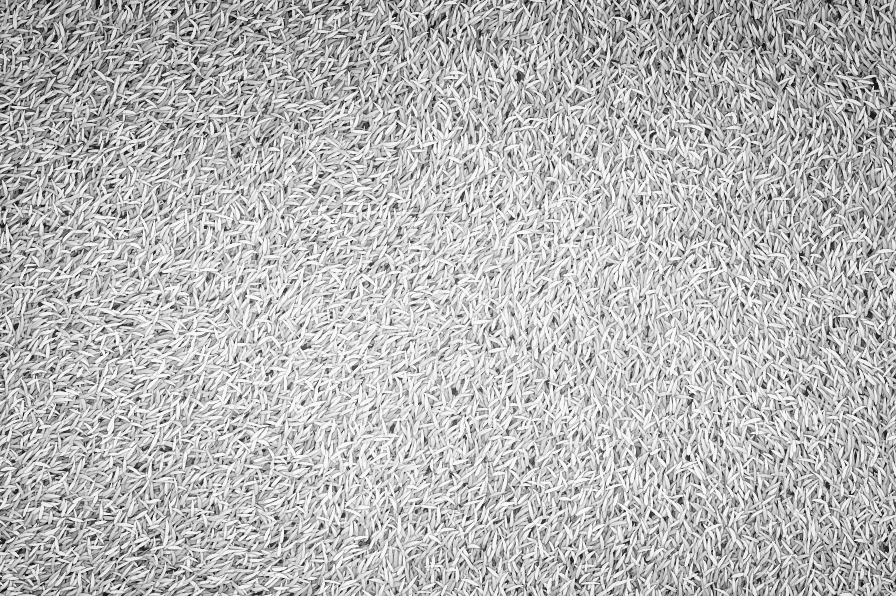
Reproduce this texture procedurally as a Shadertoy shader.

```glsl
#define LAYERS 11
#define CELL 0.019
#define BLADE_LENGTH 0.030
#define BLADE_WIDTH 0.0050
#define ANGLE_SPREAD 0.95
#define SHADOW 0.17
#define GAIN 1.05
#define GROUND 0.24

vec4 hash4(vec3 p) {
    vec4 q = fract(p.xyzx * vec4(0.1031, 0.1030, 0.0973, 0.1099));
    q += dot(q, q.wzxy + 33.33);
    return fract((q.xxyz + q.yzzw) * q.zywx);
}

float valueNoise(vec2 p) {
    vec2 i = floor(p), f = fract(p);
    f = f * f * (3.0 - 2.0 * f);
    float a = hash4(vec3(i, 91.0)).x;
    float b = hash4(vec3(i + vec2(1, 0), 91.0)).x;
    float c = hash4(vec3(i + vec2(0, 1), 91.0)).x;
    float d = hash4(vec3(i + vec2(1, 1), 91.0)).x;
    return mix(mix(a, b, f.x), mix(c, d, f.x), f.y);
}

// Prevailing lean: shallow at the left, upright at the right
float leanAngle(vec2 p, float aspect) {
    float lean = mix(0.62, 1.75, smoothstep(0.15, 1.0, p.x / aspect));
    lean += 0.35 * smoothstep(0.6, 1.0, p.y) * (1.0 - p.x / aspect);
    return lean + 0.9 * (valueNoise(p * 7.0) - 0.5);
}

// Draws one tapered, slightly bent blade with a soft shadow around it
float drawBlade(float tone, vec2 q, float halfLength, float halfWidth,
                float bend, float shade, float pixel) {
    float along = q.x / halfLength;
    float side = abs(q.y - bend * (along * along - 0.4));
    float width = halfWidth * sqrt(max(1.0 - along * along, 0.0))
                * (1.0 - 0.3 * along);
    float ends = 1.0 - smoothstep(0.85, 1.1, abs(along));
    float shadow = ends * (1.0 - smoothstep(0.0, 0.0035, side - width));
    float cover = ends * (1.0 - smoothstep(-0.6 * pixel, 0.6 * pixel, side - width));
    tone *= 1.0 - SHADOW * shadow;
    return mix(tone, shade * (0.95 + 0.07 * along), cover);
}

void mainImage(out vec4 fragColor, in vec2 fragCoord) {
    float pixel = 1.0 / iResolution.y;
    float aspect = iResolution.x * pixel;
    vec2 p = fragCoord * pixel;
    float lean = leanAngle(p, aspect);
    float tone = GROUND + 0.12 * (valueNoise(p * 90.0) - 0.5);

    // Blades stacked from the dark ground up to the bright tips
    for (int layer = 0; layer < LAYERS; layer++) {
        float height = float(layer) / float(LAYERS - 1);
        float layerShade = mix(0.42, 1.0, pow(height, 0.7));
        vec2 grid = p / CELL + float(layer) * vec2(0.37, 0.61);
        vec2 cell = floor(grid);
        for (int y = -1; y <= 1; y++)
        for (int x = -1; x <= 1; x++) {
            vec2 id = cell + vec2(x, y);
            vec4 place = hash4(vec3(id, float(layer) + 3.0));
            vec4 form = hash4(vec3(id, float(layer) + 47.0));
            float angle = lean + ANGLE_SPREAD * (place.z + place.w + form.x - 1.5) * 1.3;
            vec2 dir = vec2(cos(angle), sin(angle));
            vec2 d = (grid - id - place.xy) * CELL;
            vec2 q = vec2(dot(d, dir), dot(d, vec2(-dir.y, dir.x)));
            float halfLength = 0.5 * BLADE_LENGTH * mix(0.65, 1.15, form.y);
            float halfWidth = 0.5 * BLADE_WIDTH * mix(0.75, 1.25, form.z);
            float bend = 0.005 * (place.w - 0.5);
            float shade = layerShade + 0.2 * (form.w - 0.5);
            tone = drawBlade(tone, q, halfLength, halfWidth, bend, shade, pixel);
        }
    }

    // Bright middle, deeper gaps toward the edges and the upper corners
    vec2 c = vec2(p.x / aspect, p.y) - vec2(0.5, 0.42);
    float edge = dot(c, c * vec2(1.5, 1.8)) + 0.25 * max(c.y, 0.0) * abs(c.x);
    edge += 0.12 * (valueNoise(p * 5.0) - 0.5);
    tone = pow(clamp(tone * GAIN, 0.0, 1.0), mix(0.72, 1.6, clamp(edge * 1.4, 0.0, 1.0)));
    tone *= 1.0 - 0.16 * clamp(edge, 0.0, 1.0);
    fragColor = vec4(vec3(min(tone, 0.97)), 1.0);
}
```
